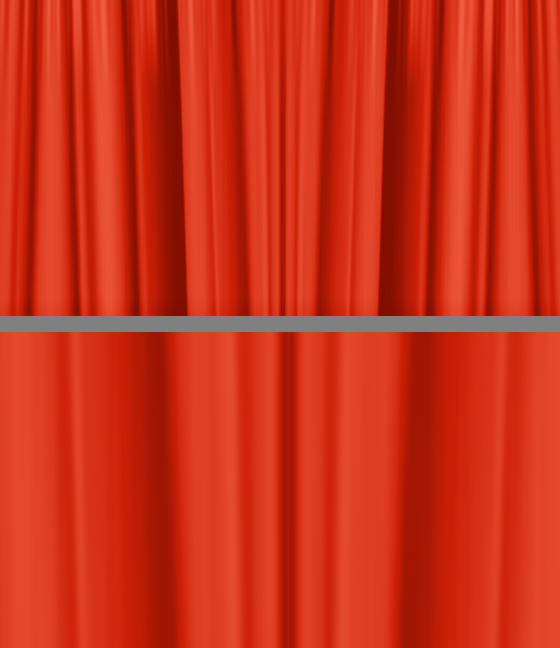
Top, the full canvas; bottom, a detail of the centre.
A Shadertoy shader for this texture:

```glsl
const vec3 SHADE_RED = vec3(0.50, 0.055, 0.0);
const vec3 CLOTH_RED = vec3(0.80, 0.125, 0.025);
const vec3 LIGHT_RED = vec3(0.94, 0.36, 0.25);
const float SEAM_X = 0.505;
const float CLOTH_TONE = 0.66;

// Each fold: distance from seam, inner softness, outer softness, strength
const vec4 VALLEYS[10] = vec4[10](
    vec4(0.002, 0.004, 0.004, 0.42),
    vec4(0.026, 0.005, 0.004, 0.15),
    vec4(0.073, 0.008, 0.026, 0.42),
    vec4(0.130, 0.004, 0.010, 0.18),
    vec4(0.181, 0.003, 0.060, 0.62),
    vec4(0.268, 0.007, 0.020, 0.46),
    vec4(0.349, 0.011, 0.006, 0.28),
    vec4(0.375, 0.007, 0.012, 0.48),
    vec4(0.445, 0.009, 0.013, 0.48),
    vec4(0.474, 0.005, 0.008, 0.20));

const vec4 RIDGES[10] = vec4[10](
    vec4(0.010, 0.005, 0.008, 0.12),
    vec4(0.034, 0.006, 0.009, 0.18),
    vec4(0.052, 0.008, 0.010, 0.10),
    vec4(0.125, 0.004, 0.004, 0.14),
    vec4(0.159, 0.024, 0.016, 0.17),
    vec4(0.254, 0.006, 0.008, 0.16),
    vec4(0.320, 0.028, 0.016, 0.27),
    vec4(0.364, 0.006, 0.005, 0.12),
    vec4(0.413, 0.019, 0.021, 0.19),
    vec4(0.488, 0.010, 0.014, 0.12));

// Bell curve with a different softness on each side
float foldProfile(float x, vec4 fold) {
    float offset = x - fold.x;
    float softness = offset < 0.0 ? fold.y : fold.z;
    float t = offset / softness;
    return fold.w * exp(-t * t);
}

// Folds lean slightly as they fall; the seam stays straight
float swayed(float d, float height) {
    float lean = mix(0.017, -0.017, smoothstep(0.36, 0.46, d));
    return d - lean * (height - 0.5) * smoothstep(0.0, 0.06, d);
}

// Fine gathers, strongest at the rail
float gathers(float d, float height) {
    float fade = smoothstep(0.6, 1.05, height);
    float wave = sin(d * 285.0 + 0.8) + 0.6 * sin(d * 510.0 + 3.0 * sin(d * 31.0));
    return 0.11 * fade * wave;
}

// Faint vertical streaks in the weave
float streaks(float x) {
    return 0.012 * sin(x * 390.0 + 2.0 * sin(x * 47.0)) + 0.008 * sin(x * 830.0);
}

float clothTone(float d, float height) {
    float tone = CLOTH_TONE;
    for (int i = 0; i < 10; i++) {
        tone += foldProfile(d, RIDGES[i]) - foldProfile(d, VALLEYS[i]);
    }
    // Short bright pleats hanging from the rail
    float drop = smoothstep(0.68, 1.0, height);
    tone += drop * foldProfile(d, vec4(0.228, 0.014, 0.016, 0.38));
    tone += drop * foldProfile(d, vec4(0.362, 0.014, 0.012, 0.22));
    return tone + gathers(d, height);
}

vec3 velvet(float tone) {
    float t = clamp(tone, 0.0, 1.0);
    vec3 dark = mix(SHADE_RED, CLOTH_RED, smoothstep(0.0, 0.55, t));
    return mix(dark, LIGHT_RED, max(t - 0.5, 0.0) * 2.0);
}

void mainImage(out vec4 fragColor, in vec2 fragCoord) {
    vec2 uv = fragCoord / iResolution.xy;
    // Two mirrored drapes meet at the seam
    float d = swayed(abs(uv.x - SEAM_X), uv.y);
    float tone = clothTone(d, uv.y) + streaks(uv.x);
    // Soft shadow along the hem
    tone -= 0.07 * (1.0 - smoothstep(0.0, 0.07, uv.y));
    fragColor = vec4(velvet(tone), 1.0);
}
```
